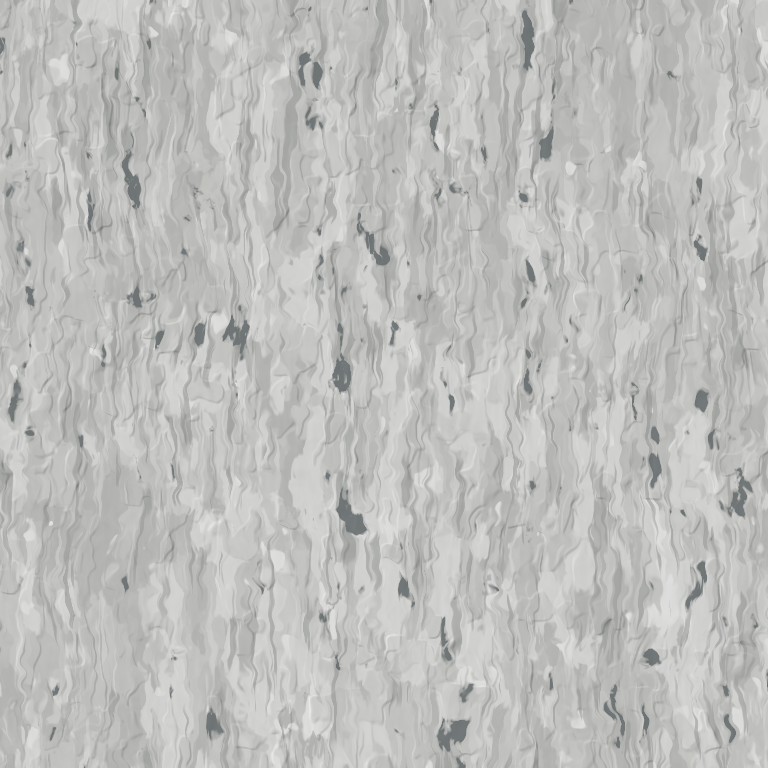
Write a WebGL 2 fragment shader that draws this texture.

```glsl
#version 300 es
precision highp float;
// Grey vinyl flooring: vertical smeared flakes, embossed rims and sparse dark chips.

uniform vec2 u_resolution;
out vec4 fragColor;

const vec3 BASE   = vec3(0.762, 0.762, 0.753);
const vec3 SHADE  = vec3(0.700, 0.702, 0.694);
const vec3 PALE   = vec3(0.824, 0.825, 0.821);
const vec3 STREAK = vec3(0.590, 0.600, 0.592);
const vec3 CHIP   = vec3(0.420, 0.445, 0.448);

float hash(vec2 cell) {
    vec3 q = fract(cell.xyx * 0.1031);
    q += dot(q, q.yzx + 33.33);
    return fract((q.x + q.y) * q.z);
}

float noise(vec2 p) {
    vec2 i = floor(p), f = fract(p);
    vec2 u = f * f * (3.0 - 2.0 * f);
    return mix(mix(hash(i), hash(i + vec2(1, 0)), u.x),
               mix(hash(i + vec2(0, 1)), hash(i + vec2(1, 1)), u.x), u.y);
}

float fbm(vec2 p, int octaves) {
    float sum = 0.0, total = 0.0, amp = 0.5;
    for (int i = 0; i < octaves; i++) {
        sum += amp * noise(p);
        total += amp;
        amp *= 0.5;
        p = p * vec2(1.93, 2.25) + vec2(17.3, 41.7);
    }
    return sum / total;
}

// Coverage of a field above a level, with a soft border
float cover(float field, float level, float soft) {
    return smoothstep(level - soft, level + soft, field);
}

// Bends straight noise cells into ragged, drifting shapes
vec2 warp(vec2 p) {
    vec2 drift = vec2(noise(p * vec2(14.0, 8.0)), noise(p * 11.0 + 70.0)) - 0.5;
    vec2 ragged = vec2(noise(p * 65.0 + 20.0), noise(p * 58.0 + 90.0)) - 0.5;
    return p + drift * vec2(0.022, 0.03) + ragged * vec2(0.009, 0.014);
}

// Raised rounded islands whose rims catch the light
float islands(vec2 p, vec2 scale, float seed) {
    return cover(fbm(warp(p) * scale + seed, 2), 0.60, 0.035);
}

float rim(vec2 p, vec2 scale, float seed) {
    vec2 offset = vec2(0.0011, -0.0010);
    return islands(p + offset, scale, seed) - islands(p - offset, scale, seed);
}

void main() {
    vec2 p = gl_FragCoord.xy / min(u_resolution.x, u_resolution.y);
    vec2 w = warp(p);

    // Broad zones that gather pale or dark material
    float zone = fbm(p * vec2(9.0, 4.0) + 5.0, 2) - 0.5;
    float column = noise(vec2(p.x * 32.0, p.y * 3.5) + 60.0) - 0.5;

    // Overlapping flat flakes
    vec3 color = BASE;
    float shade = fbm(w * vec2(42.0, 13.0) + 11.0, 4) - 0.20 * zone;
    color = mix(color, SHADE, 0.95 * cover(shade, 0.53, 0.03));
    float veil = fbm(w * vec2(62.0, 20.0) + 130.0, 3);
    color = mix(color, mix(BASE, SHADE, 0.45), 0.8 * cover(veil, 0.59, 0.03));
    float pale = fbm(w * vec2(46.0, 14.0) + 210.0, 4) + 0.38 * zone;
    color = mix(color, PALE, 0.9 * cover(pale, 0.585, 0.035));
    float bright = fbm(w * vec2(48.0, 19.0) + 250.0, 3) + 0.25 * zone;
    color = mix(color, PALE + 0.035, cover(bright, 0.76, 0.03));

    // Raised islands, a little flatter in tone than their surroundings
    vec2 roundScale = vec2(42.0, 25.0), longScale = vec2(54.0, 15.0);
    float island = islands(p, roundScale, 310.0);
    color = mix(color, mix(BASE, SHADE, 0.6), 0.40 * island);

    // Thin drawn-out streaks
    float streak = fbm(w * vec2(115.0, 11.0) + 400.0, 3) + 0.16 * column;
    color = mix(color, STREAK, 0.60 * cover(streak, 0.70, 0.05));
    float paleStreak = fbm(w * vec2(125.0, 12.0) + 470.0, 3);
    color = mix(color, PALE, 0.55 * cover(paleStreak, 0.67, 0.05));

    // Broken embossed rims
    float broken = cover(noise(p * vec2(26.0, 18.0) + 510.0), 0.42, 0.25);
    float relief = rim(p, roundScale, 310.0) + 0.8 * rim(p, longScale, 560.0);
    relief *= mix(0.30, 1.0, broken);
    color += 0.055 * max(relief, 0.0) - 0.115 * max(-relief, 0.0);

    // Sparse dark chips, gathered along columns, with a faint halo
    float chip = fbm(w * vec2(58.0, 21.0) + 620.0, 4) + 0.24 * column;
    color = mix(color, STREAK, 0.55 * cover(chip, 0.745, 0.025));
    color = mix(color, CHIP, 0.92 * cover(chip, 0.785, 0.02));

    // Fine mottling and faint vertical fibres
    float mottle = fbm(w * vec2(150.0, 70.0) + 700.0, 2) - 0.5;
    float fibre = noise(p * vec2(210.0, 16.0) + 800.0) - 0.5;
    color += 0.030 * mottle + 0.012 * fibre;

    fragColor = vec4(color, 1.0);
}
```
